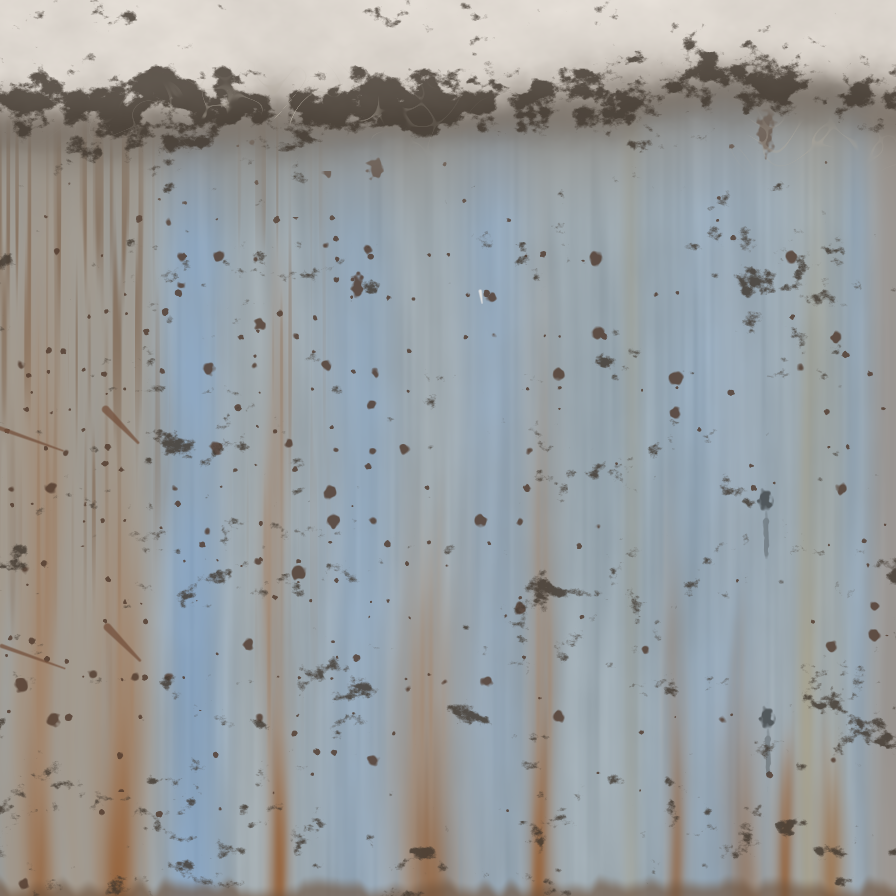
Write a Shadertoy shader that draws this texture.

```glsl
// Weathered blue metal under a pale wall edge, with rust runs, chips and a band of mould.
// Stretched noise makes the streaks, cellular noise the chips, and contours of
// layered sines the pale curling roots.

float hash(vec2 p) {
    vec3 q = fract(p.xyx * 0.1031);
    q += dot(q, q.yzx + 33.33);
    return fract((q.x + q.y) * q.z);
}

float noise(vec2 p) {
    vec2 i = floor(p), f = fract(p);
    f = f * f * (3.0 - 2.0 * f);
    return mix(mix(hash(i), hash(i + vec2(1, 0)), f.x),
               mix(hash(i + vec2(0, 1)), hash(i + 1.0), f.x), f.y);
}

float fbm(vec2 p) {
    float sum = 0.0, amp = 0.47;
    for (int i = 0; i < 5; i++) {
        sum += amp * noise(p);
        p = mat2(1.6, 1.2, -1.2, 1.6) * p + 7.3;
        amp *= 0.55;
    }
    return sum;
}

float bump(float x, float centre, float width) {
    float d = (x - centre) / width;
    return exp(-d * d);
}

// Scattered ragged chips, one candidate per cell.
float chips(vec2 p, float density) {
    vec2 id = floor(p);
    vec2 d = fract(p) - 0.3 - 0.4 * vec2(hash(id + 11.0), hash(id + 47.0));
    float radius = 0.05 + 0.13 * pow(hash(id + 83.0), 2.0);
    float dist = length(d) + 0.09 * (noise(p * 9.0) - 0.5);
    return step(hash(id), density) * smoothstep(radius + 0.04, radius - 0.03, dist);
}

float scratch(vec2 p, vec2 a, vec2 b, float width) {
    vec2 ab = b - a;
    float t = clamp(dot(p - a, ab) / dot(ab, ab), 0.0, 1.0);
    float w = width * (1.0 - 0.7 * t);
    return smoothstep(w + 0.0015, w - 0.001, length(p - a - ab * t));
}

float blob(vec2 p, vec2 centre, vec2 radii) {
    float d = length((p - centre) / radii) + 0.9 * (noise(p * 220.0) - 0.5);
    return smoothstep(1.2, 0.7, d);
}

vec3 metal(vec2 p) {
    float broad = noise(p * vec2(22, 2));
    float medium = noise(vec2(p.x * 70.0 + 0.6 * sin(p.y * 9.0), p.y * 4.0));
    float fine = noise(p * vec2(210, 5) + 20.0);
    float cloud = fbm(p * vec2(9, 6));

    // Faded paint with bluer vertical patches
    vec3 col = mix(vec3(0.60, 0.66, 0.70), vec3(0.63, 0.66, 0.67), broad);
    float blue = bump(p.x, 0.215, 0.035) + 0.6 * bump(p.x, 0.4, 0.05)
               + 0.6 * bump(p.x, 0.55, 0.04) + 0.5 * bump(p.x, 0.8, 0.06) + 0.5 * bump(p.x, 0.955, 0.02);
    col = mix(col, vec3(0.51, 0.63, 0.76), min(blue * (0.3 + 0.75 * cloud), 0.75));
    col += 0.045 * (medium - 0.5) + 0.03 * (fine - 0.5) + 0.07 * (cloud - 0.5);

    // Brown wash on the left, dusty right edge
    float left = smoothstep(0.2, 0.14, p.x + 0.02 * (medium - 0.5));
    col = mix(col, vec3(0.63, 0.58, 0.52), left * (0.45 + 0.4 * medium));
    float thin = smoothstep(0.52, 0.85, fine) * smoothstep(0.0, 0.5, p.y - 0.3 * medium);
    col = mix(col, vec3(0.47, 0.36, 0.27), 0.62 * thin * min(left + 0.55 * bump(p.x, 0.31, 0.05), 1.0));
    col = mix(col, vec3(0.60, 0.56, 0.53), 0.75 * smoothstep(0.955, 0.995, p.x));

    // Rust runs: centre, half width, top, strength
    vec4 runs[10] = vec4[10](
        vec4(0.045, 0.02, 0.95, 0.6), vec4(0.135, 0.025, 0.62, 0.75),
        vec4(0.308, 0.013, 0.9, 0.75), vec4(0.48, 0.034, 0.5, 0.65),
        vec4(0.605, 0.011, 0.56, 0.75), vec4(0.752, 0.012, 0.46, 0.55),
        vec4(0.83, 0.024, 0.36, 0.4), vec4(0.88, 0.012, 0.17, 0.7),
        vec4(0.925, 0.017, 0.2, 0.55), vec4(0.605, 0.02, 0.85, 0.25));
    for (int i = 0; i < 10; i++) {
        vec4 run = runs[i];
        float x = p.x + 0.004 * sin(p.y * 11.0 + float(i) * 2.0);
        float fade = smoothstep(run.z, run.z * 0.35, p.y + 0.16 * (medium - 0.5));
        float amount = bump(x, run.x, run.y) * fade * run.w * (0.3 + 0.55 * fine + 0.45 * medium);
        col = mix(col, vec3(0.63, 0.47, 0.34), min(amount, 0.85));
        float flame = bump(x, run.x, run.y * 0.6) * smoothstep(0.22, 0.0, p.y + 0.1 * (fine - 0.5));
        col = mix(col, vec3(0.57, 0.35, 0.18), 0.95 * flame * run.w);
    }

    // Yellowed drips
    float drip = bump(p.x + 0.004 * sin(p.y * 7.0), 0.902, 0.01) * smoothstep(0.78, 0.5, p.y)
               + 0.6 * bump(p.x, 0.705, 0.01) + 0.35 * bump(p.x, 0.925, 0.025);
    col = mix(col, vec3(0.66, 0.59, 0.43), drip * (0.2 + 0.45 * medium));
    return mix(col, vec3(0.43, 0.32, 0.23), 0.6 * smoothstep(0.02, 0.0, p.y + 0.015 * (medium - 0.5)));
}

vec3 addMarks(vec3 col, vec2 p) {
    float density = smoothstep(0.88, 0.72, p.y) * smoothstep(0.03, 0.25, p.y) * mix(0.34, 0.1, smoothstep(0.35, 0.65, p.x));
    float rust = max(chips(p * 23.0, density), chips(p * 47.0 + 9.0, density * 0.6));
    rust = max(rust, blob(p, vec2(0.419, 0.812), vec2(0.008, 0.011)));
    rust = max(rust, blob(p, vec2(0.855, 0.853), vec2(0.009, 0.022)));
    rust = max(rust, blob(p, vec2(0.399, 0.682), vec2(0.006, 0.014)));
    col = mix(col, vec3(0.31, 0.22, 0.17), 0.8 * rust);

    // Gouges and smears, repeated lower down
    for (int i = 0; i < 2; i++) {
        vec2 q = p + vec2(-0.002, 0.243) * float(i);
        float gouge = max(scratch(q, vec2(0.118, 0.543), vec2(0.154, 0.506), 0.004), scratch(q, vec2(0, 0.522), vec2(0.07, 0.497), 0.002));
        col = mix(col, vec3(0.45, 0.31, 0.23), 0.75 * gouge);
        float smear = max(blob(q, vec2(0.854, 0.442), vec2(0.007, 0.013)), 0.45 * blob(q, vec2(0.855, 0.405), vec2(0.003, 0.03)));
        col = mix(col, vec3(0.25, 0.27, 0.28), 0.8 * smear);
    }
    return mix(col, vec3(0.88), scratch(p, vec2(0.536, 0.675), vec2(0.538, 0.662), 0.0015));
}

void mainImage(out vec4 fragColor, in vec2 fragCoord) {
    vec2 p = fragCoord / iResolution.xy;
    vec3 col = addMarks(metal(p), p);
    // Height above the mould line
    float h = p.y - 0.885 - 0.02 * p.x - 0.022 * bump(p.x, 0.8, 0.14);
    float cloud = fbm(p * vec2(13, 17)), grain = fbm(p * vec2(48, 62));
    vec3 wall = vec3(0.82, 0.795, 0.765) + 0.1 * cloud;
    col = mix(col, vec3(0.57, 0.54, 0.5), 0.45 * smoothstep(-0.17, -0.05, h));
    col = mix(col, wall, smoothstep(-0.055, 0.005, h + 0.04 * (cloud - 0.5)));
    // Soft grime and speckled mould
    col = mix(col, vec3(0.43, 0.39, 0.35), 0.72 * bump(h + 0.03 * (cloud - 0.5), -0.027, 0.034));
    float band = smoothstep(0.065, 0.0, h) * smoothstep(-0.075, -0.01, h);
    float mould = smoothstep(0.0, 0.17, grain + 0.7 * (cloud - 0.5) - 0.73 + 0.31 * band);
    col = mix(col, vec3(0.25, 0.215, 0.18), 0.8 * mould);
    // Pale curling roots
    vec2 w = p * 70.0 + 2.2 * sin(vec2(p.y * 83.0 + 2.0 * sin(p.x * 31.0), p.x * 67.0));
    float field = sin(w.x) + sin(w.y * 1.3 + sin(w.x * 0.7)) + 0.8 * (cloud - 0.5);
    float curl = smoothstep(0.24, 0.06, abs(field)) * smoothstep(0.38, 0.56, noise(p * 34.0));
    float area = bump(p.x, 0.31, 0.14) * bump(h, -0.025, 0.035) + 0.6 * bump(p.x, 0.9, 0.09) * bump(h, -0.08, 0.025);
    col = mix(col, vec3(0.7, 0.67, 0.62), 0.7 * curl * area);
    fragColor = vec4(col, 1.0);
}
```
